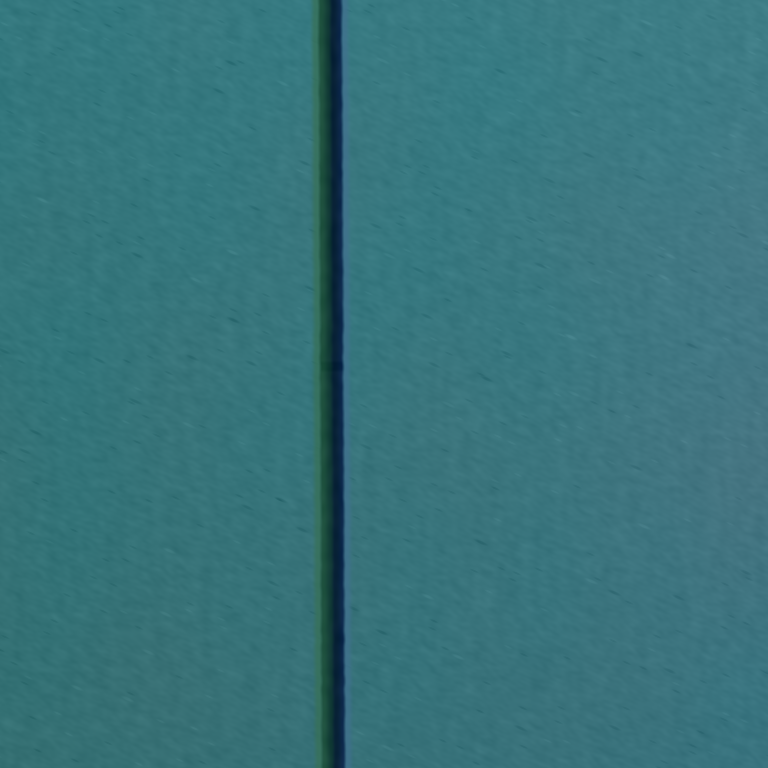
Give the GLSL for this texture, as a WebGL 1 fragment shader.

```glsl
precision highp float;
// Teal painted panels split by a narrow vertical groove with green and blue fringes.
uniform vec2 u_resolution;

vec2 hash2(vec2 p) {
  vec3 q = fract(p.xyx * vec3(0.1031, 0.1030, 0.0973));
  q += dot(q, q.yzx + 33.33);
  return fract((q.xx + q.yz) * q.zy);
}

float gradientDot(vec2 cell, vec2 corner, vec2 f) {
  return dot(hash2(cell + corner) * 2.0 - 1.0, f - corner);
}

float gradientNoise(vec2 p) {
  vec2 i = floor(p);
  vec2 f = p - i;
  vec2 w = f * f * f * (f * (f * 6.0 - 15.0) + 10.0);
  float low = mix(gradientDot(i, vec2(0.0), f), gradientDot(i, vec2(1.0, 0.0), f), w.x);
  float high = mix(gradientDot(i, vec2(0.0, 1.0), f), gradientDot(i, vec2(1.0), f), w.x);
  return mix(low, high, w.y);
}

vec2 rotate(vec2 p, float angle) {
  float c = cos(angle);
  float s = sin(angle);
  return vec2(c * p.x - s * p.y, s * p.x + c * p.y);
}

// Sparse slanted scratch in each grid cell: negative is dark, positive is light.
float flecks(vec2 p, float density) {
  vec2 cell = floor(p);
  vec2 seed = hash2(cell + 71.0);
  vec2 d = fract(p) - mix(vec2(0.35), vec2(0.65), hash2(cell + 19.0));
  float stroke = 1.0 - smoothstep(0.08, 0.32, length(d * vec2(1.0, 1.5)));
  float tone = seed.y < 0.65 ? -1.0 : 0.8;
  return stroke * tone * step(seed.x, density);
}

// Broad light across the panels, cooler and greyer toward the right.
vec3 panelColor(vec2 uv) {
  vec3 lower = mix(vec3(0.205, 0.435, 0.445), vec3(0.225, 0.450, 0.495), uv.x);
  vec3 upper = mix(vec3(0.200, 0.470, 0.495), vec3(0.240, 0.490, 0.525), uv.x);
  vec3 color = mix(lower, upper, uv.y);
  float greyBand = smoothstep(0.65, 1.0, uv.x) * (1.0 - smoothstep(0.1, 0.5, abs(uv.y - 0.52)));
  return color + greyBand * vec3(0.035, -0.005, 0.005);
}

float paintGrain(vec2 uv) {
  vec2 slanted = rotate(uv, 0.42);
  float grain = 0.030 * gradientNoise(slanted * vec2(38.0, 95.0));
  grain += 0.022 * gradientNoise(slanted * vec2(90.0, 190.0) + 7.0);
  grain += 0.016 * gradientNoise(uv * vec2(65.0, 12.0) + 31.0);
  grain += 0.030 * flecks(slanted * vec2(40.0, 110.0), 0.09);
  grain += 0.040 * flecks(slanted * vec2(27.0, 75.0) + 5.3, 0.035);
  return grain;
}

float band(float x, float left, float right, float blur) {
  return smoothstep(left - blur, left + blur, x) * (1.0 - smoothstep(right - blur, right + blur, x));
}

// Layers the fringes and the dark halves over the panel; x is measured from the seam.
vec3 addGroove(vec3 color, float x, float wear) {
  color = mix(color, vec3(0.215, 0.440, 0.340), 0.75 * band(x, -0.023, -0.012, 0.004));
  color = mix(color, vec3(0.255, 0.440, 0.560), 0.75 * band(x, 0.014, 0.024, 0.004));
  vec3 green = mix(vec3(0.120, 0.320, 0.245), vec3(0.060, 0.215, 0.205), smoothstep(-0.012, 0.0, x));
  vec3 navy = mix(vec3(0.030, 0.130, 0.210), vec3(0.050, 0.160, 0.310), smoothstep(0.004, 0.016, x));
  vec3 dark = mix(green, navy, smoothstep(-0.002, 0.004, x)) + wear;
  return mix(color, dark, band(x, -0.0145, 0.0155, 0.0028));
}

void main() {
  vec2 uv = gl_FragCoord.xy / u_resolution;
  float mottling = gradientNoise(uv * vec2(6.0, 4.0) + 13.0);
  vec3 tint = vec3(0.022, -0.006, -0.008) * mottling;
  vec3 color = panelColor(uv) + tint + paintGrain(uv);

  // The seam leans slightly and its edges ripple.
  float seam = mix(0.4335, 0.4295, uv.y);
  float ripple = 0.0012 * gradientNoise(vec2(uv.y * 70.0, 3.5));
  float wear = 0.035 * gradientNoise(uv * vec2(80.0, 45.0) + 51.0);
  float chip = 1.0 - smoothstep(0.003, 0.009, abs(uv.y - 0.523));
  color = addGroove(color, uv.x - seam + ripple, wear - 0.03 * chip);

  gl_FragColor = vec4(clamp(color, 0.0, 1.0), 1.0);
}
```
